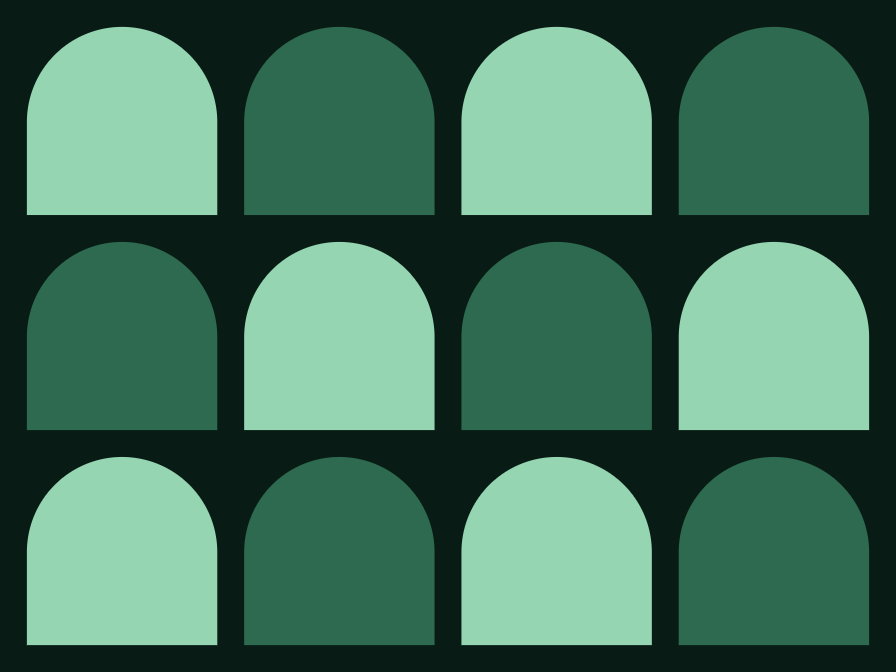
This pattern is drawn by a WebGL 1 fragment shader. Its source:

```glsl
precision highp float;
// A grid of round-topped arches in two alternating greens on a dark ground.

uniform vec2 u_resolution;

const vec2 GRID = vec2(4.0, 3.0);  // arches across and down
const float GAP = 0.04;            // space between arches, in canvas heights

const vec3 GROUND = vec3(0.031, 0.110, 0.082);
const vec3 FOREST = vec3(0.176, 0.416, 0.310);
const vec3 MINT = vec3(0.584, 0.835, 0.698);

// Signed distance to an arch whose lower left corner is at the origin.
float archDistance(vec2 p, vec2 size) {
  float radius = 0.5 * size.x;
  vec2 fromSpring = p - vec2(radius, size.y - radius);
  float sides = length(vec2(fromSpring.x, max(fromSpring.y, 0.0))) - radius;
  return max(sides, -p.y);
}

// Coverage of a shape, softened over one pixel.
float coverage(float distance, float pixel) {
  return clamp(0.5 - distance / pixel, 0.0, 1.0);
}

// Checkerboard choice of colour for a cell.
vec3 archColor(vec2 cell) {
  return mix(MINT, FOREST, mod(cell.x + cell.y, 2.0));
}

void main() {
  float pixel = 1.0 / u_resolution.y;
  vec2 canvas = u_resolution * pixel;
  vec2 p = gl_FragCoord.xy * pixel;

  // Equal gaps surround every arch, including those at the border.
  vec2 pitch = (canvas - GAP) / GRID;
  vec2 cell = clamp(floor((p - 0.5 * GAP) / pitch), vec2(0.0), GRID - 1.0);
  vec2 local = p - GAP - cell * pitch;

  float arch = coverage(archDistance(local, pitch - GAP), pixel);
  gl_FragColor = vec4(mix(GROUND, archColor(cell), arch), 1.0);
}
```
